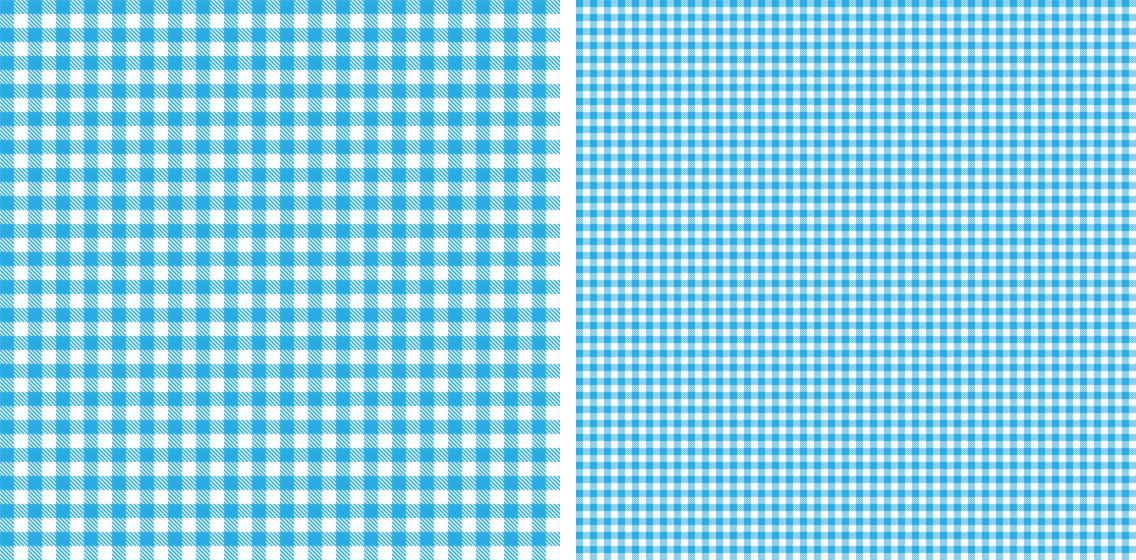
Left, the tile; right, the same tile 2 across and 2 down.
Give the GLSL for this pattern, as a WebGL 2 fragment shader.

```glsl
#version 300 es
precision highp float;

uniform vec2 u_resolution;
out vec4 fragColor;

const float REPEATS = 20.0;          // checks across and down
const float TWILL_PER_REPEAT = 7.0;  // diagonal lines per check repeat
const float TWILL_MEAN = 0.57;       // average dye in the hatched squares
const float TWILL_SWING = 0.49;      // contrast of the diagonal lines
const float EDGE_SOFTNESS = 0.05;    // band edge blur, in repeats
const vec3 WHITE = vec3(0.995, 1.0, 1.0);
const vec3 BLUE = vec3(0.165, 0.675, 0.89);
const float TAU = 6.2831853;

// Coverage of the dyed first half of each repeat
vec2 dyedBands(vec2 cell, vec2 blur) {
    vec2 inside = 0.25 - abs(fract(cell + 0.25) - 0.5);
    return clamp(inside / blur + 0.5, 0.0, 1.0);
}

// Soft diagonal line profile
float twillLines(float phase) {
    return clamp(TWILL_MEAN + TWILL_SWING * cos(TAU * phase), 0.0, 1.0);
}

void main() {
    vec2 uv = gl_FragCoord.xy / u_resolution;
    vec2 cell = vec2(uv.x, uv.y - 0.5 / REPEATS) * REPEATS;
    vec2 blur = max(vec2(EDGE_SOFTNESS), REPEATS / u_resolution);

    // Dyed columns (x) and rows (y)
    vec2 band = dyedBands(cell, blur);

    // Lines fall to the right wherever only one of the bands is dyed
    float lines = twillLines((cell.x + cell.y) * TWILL_PER_REPEAT);
    float both = band.x * band.y;
    float single = band.x + band.y - 2.0 * both;

    fragColor = vec4(mix(WHITE, BLUE, both + single * lines), 1.0);
}
```
